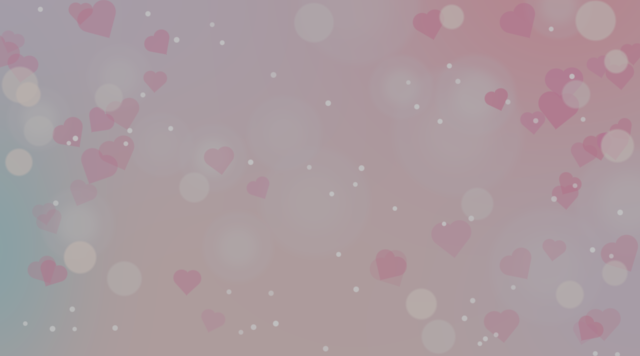
Give the GLSL for this background, as a Shadertoy shader.

```glsl
#define HEARTS 46
#define DOTS 58
#define DISCS 19
#define GLOWS 15
#define PEACH vec3(0.680, 0.610, 0.612)
#define LAVENDER vec3(0.648, 0.615, 0.660)
#define TEAL vec3(0.540, 0.630, 0.645)
#define ROSE vec3(0.705, 0.525, 0.560)
#define PEARL vec3(0.695, 0.690, 0.690)
#define CREAM vec3(0.735, 0.695, 0.675)
#define HEART_PINK vec3(0.690, 0.450, 0.550)
#define DOT_WHITE vec3(0.760, 0.765, 0.765)

// Four random values in 0..1 for item i of a layer
vec4 hash4(int i, int layer) {
    uint n = uint(i) * 747796405u + uint(layer) * 2891336453u + 12345u;
    vec4 r;
    for (int k = 0; k < 4; k++) {
        n = n * 1664525u + 1013904223u;
        uint h = (n ^ (n >> 16)) * 2246822519u;
        h = (h ^ (h >> 13)) * 3266489917u;
        r[k] = float((h ^ (h >> 16)) & 65535u) / 65535.0;
    }
    return r;
}

mat2 rotation(float angle) {
    float c = cos(angle), s = sin(angle);
    return mat2(c, -s, s, c);
}

// Gaussian patch around a centre
float patchAt(vec2 uv, vec2 centre, vec2 size) {
    vec2 d = (uv - centre) / size;
    return exp(-dot(d, d));
}

// Signed distance to a heart, about 1.2 wide, centred near the origin
float heartDistance(vec2 p) {
    p = vec2(abs(p.x), p.y + 0.55);
    if (p.x + p.y > 1.0) return length(p - vec2(0.25, 0.75)) - sqrt(2.0) / 4.0;
    vec2 a = p - vec2(0.0, 1.0);
    vec2 b = p - 0.5 * max(p.x + p.y, 0.0);
    return sqrt(min(dot(a, a), dot(b, b))) * sign(p.x - p.y);
}

// Position that thins out towards the middle of the canvas
vec2 scatterToSides(vec2 r, float aspect) {
    float s = r.x * 2.0 - 1.0;
    return vec2(aspect * (0.5 + 0.51 * sign(s) * pow(abs(s), 0.6)), r.y);
}

vec3 backdrop(vec2 uv) {
    vec3 c = mix(PEACH, LAVENDER, smoothstep(0.2, 1.0, uv.y) * (1.0 - 0.6 * uv.x));
    c = mix(c, LAVENDER, 0.9 * patchAt(uv, vec2(1.0, 0.2), vec2(0.25, 0.4)));
    c = mix(c, ROSE, patchAt(uv, vec2(0.88, 1.08), vec2(0.32, 0.5)));
    return mix(c, TEAL, patchAt(uv, vec2(-0.02, 0.3), vec2(0.14, 0.42)));
}

void mainImage(out vec4 fragColor, in vec2 fragCoord) {
    float aspect = iResolution.x / iResolution.y;
    float edge = 1.0 / iResolution.y;
    vec2 p = fragCoord / iResolution.y;
    vec3 col = backdrop(fragCoord / iResolution.xy);

    // Wide blurred lights: a faint disc with a brighter core
    for (int i = 0; i < GLOWS; i++) {
        vec4 r = hash4(i, 1);
        vec2 centre = vec2((float(i) + r.x) / float(GLOWS) * aspect, r.y);
        float radius = mix(0.09, 0.20, r.z * r.z);
        float d = length(p - centre) / radius;
        float halo = 1.0 - smoothstep(0.88, 1.08, d);
        float core = 1.0 - smoothstep(0.25, 0.8, d);
        col = mix(col, mix(PEARL, LAVENDER, 0.5), 0.22 * halo);
        col = mix(col, PEARL, core * mix(0.1, 0.55, r.w));
    }

    // Hearts, stronger towards the upper right
    for (int i = 0; i < HEARTS; i++) {
        vec4 r = hash4(i, 2), q = hash4(i, 3);
        vec2 centre = scatterToSides(r.xy, aspect);
        float size = mix(0.055, 0.095, r.z * r.z);
        float d = heartDistance(rotation((r.w - 0.5) * 1.3) * (p - centre) / size) * size;
        float corner = smoothstep(0.9, 1.9, centre.x / aspect + centre.y);
        float opacity = mix(0.18, 0.5, q.x) + 0.3 * corner;
        vec3 tint = HEART_PINK + vec3(0.0, 0.02, 0.06) * (q.y - 0.5);
        col = mix(col, tint, opacity * (1.0 - smoothstep(-edge, edge, d)));
    }

    // Small pale discs with slightly soft rims
    for (int i = 0; i < DISCS; i++) {
        vec4 r = hash4(i, 4);
        vec2 centre = scatterToSides(r.xy, aspect);
        float radius = mix(0.034, 0.06, r.z);
        float d = length(p - centre) - radius;
        float disc = 1.0 - smoothstep(-0.006, 0.003, d);
        col = mix(col, mix(PEARL, CREAM, r.w), disc * mix(0.4, 0.75, r.w));
    }

    // Fine white dots
    for (int i = 0; i < DOTS; i++) {
        vec4 r = hash4(i, 5);
        float d = length(p - r.xy * vec2(aspect, 1.0)) - mix(0.006, 0.008, r.z);
        col = mix(col, DOT_WHITE, mix(0.6, 0.9, r.w) * (1.0 - smoothstep(-edge, edge, d)));
    }

    fragColor = vec4(col, 1.0);
}
```
